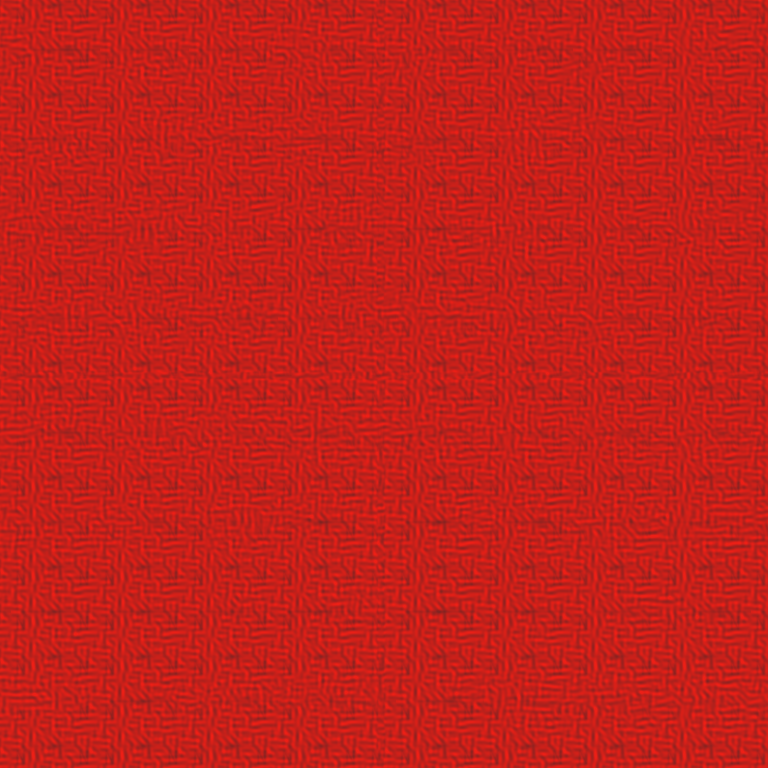
A WebGL 2 fragment shader for this texture:

```glsl
#version 300 es
precision highp float;
// Red woven cloth: a fine maze of threads in repeating blocks with dark knots.

uniform vec2 u_resolution;
out vec4 fragColor;

const float TAU = 6.2831853;
const vec3 DEEP_RED = vec3(0.56, 0.135, 0.125);
const vec3 BRIGHT_RED = vec3(0.93, 0.12, 0.085);
const vec2 BLOCK = vec2(0.1157, 0.0583);       // size of one repeat
const vec2 SEAM = vec2(0.496, 0.511);          // where the repeat changes phase
const vec2 KNOT_BEFORE = vec2(0.4193, 0.495);  // knot nearest the seam, lower left
const vec2 KNOT_AFTER = vec2(0.573, 0.527);    // knot nearest the seam, upper right
const vec2 STITCHES = vec2(10.0, 5.0);         // stitches in one block
const float THREADS_PER_STITCH = 1.2;

float hash(vec2 p) {
  vec3 q = fract(p.xyx * vec3(0.1031, 0.1030, 0.0973));
  q += dot(q, q.yzx + 33.33);
  return fract((q.x + q.y) * q.z);
}

float noise(vec2 p) {
  vec2 cell = floor(p);
  vec2 f = smoothstep(0.0, 1.0, p - cell);
  return mix(mix(hash(cell), hash(cell + vec2(1.0, 0.0)), f.x),
             mix(hash(cell + vec2(0.0, 1.0)), hash(cell + 1.0), f.x), f.y);
}

float segment(vec2 p, vec2 a, vec2 b) {
  vec2 ab = b - a;
  return length(p - a - ab * clamp(dot(p - a, ab) / dot(ab, ab), 0.0, 1.0));
}

float softLine(float distance, float width) {
  return exp(-distance * distance / (width * width));
}

// Thread direction of a stitch: dashes right of the knot, uprights elsewhere.
vec2 threadNormal(vec2 stitch, float seed) {
  float x = fract((stitch.x + 0.5) / STITCHES.x);
  float dashZone = step(0.1, x) * step(x, 0.5);
  float pick = hash(stitch + seed + 23.0);
  if (pick > 0.86) return vec2(0.7, 0.7);
  return pick < mix(0.35, 0.68, dashZone) ? vec2(0.0, 1.0) : vec2(1.0, 0.0);
}

// Sum of short wave packets, around zero; p is in blocks and wraps after "repeats".
float threads(vec2 p, float repeats, float seed) {
  p *= STITCHES;
  vec2 cell = floor(p);
  float sum = 0.0;
  for (int j = -1; j <= 1; j++) {
    for (int i = -1; i <= 1; i++) {
      vec2 corner = cell + vec2(i, j);
      vec2 stitch = floor(mod(corner + 0.5, STITCHES * repeats));
      float shift = hash(stitch + seed) - 0.5;
      vec2 offset = vec2(0.5 + 0.6 * shift, 0.2 + 0.6 * hash(stitch + seed + 61.0));
      vec2 d = p - corner - offset;
      float weight = max(1.0 - dot(d, d), 0.0);
      float turn = dot(threadNormal(stitch, seed), stitch + offset + d);
      sum += weight * weight * cos(TAU * (turn * THREADS_PER_STITCH + 0.6 * shift));
    }
  }
  return sum;
}

// Dark knot with a short upright tail and a cross thread of given strength.
float knot(vec2 p, float crossing) {
  float core = softLine(length(p * vec2(0.75, 1.15)), 0.036);
  float cross = softLine(segment(p, vec2(-0.38, 0.0), vec2(0.38, 0.0)), 0.018);
  float tail = softLine(segment(p, vec2(0.07, -0.15), vec2(0.05, 0.0)), 0.018);
  return 0.48 * core + crossing * cross + 0.16 * tail;
}

// Dark zigzag stitch: two uprights joined by a slanting thread.
float zigzag(vec2 p) {
  vec2 top = vec2(-0.037, 0.06);
  vec2 foot = vec2(0.037, -0.07);
  float d = segment(p, top, foot);
  d = min(d, segment(p, top, vec2(top.x, foot.y)));
  d = min(d, segment(p, foot, vec2(foot.x, top.y)));
  return 0.26 * softLine(d, 0.016);
}

// Marks of one block; odd rows carry a longer cross thread and straying knots.
float marks(vec2 blocks) {
  vec2 id = floor(blocks + 0.5);
  vec2 p = (blocks - id) * vec2(1.0, BLOCK.y / BLOCK.x);
  float odd = mod(id.y, 2.0);
  float stray = 0.14 * odd * step(0.55, hash(id + 70.0));
  float strength = mix(1.0, 0.3 + 0.7 * hash(id + 130.0), odd);
  float dark = knot(p - vec2(stray, 0.0), 0.1 + 0.18 * odd) * strength;
  for (int i = 0; i < 2; i++) {
    vec2 centre = vec2(mix(-0.39, 0.32, float(i)), -0.12);
    dark += zigzag(p - centre);
  }
  return dark;
}

void main() {
  vec2 uv = gl_FragCoord.xy / u_resolution;

  // Block coordinates, shifted in phase across the seam.
  vec2 side = step(SEAM, uv);
  vec2 blocks = (uv - mix(KNOT_BEFORE, KNOT_AFTER, side)) / BLOCK;

  // Loose patches along odd rows break the repeat; they also hide the seam.
  float oddRow = 0.5 - 0.5 * cos(0.5 * TAU * blocks.y);
  float patchiness = smoothstep(0.35, 0.65, noise(uv * vec2(13.0, 19.0) + 5.0)) * oddRow;
  vec2 seamFade = 1.0 - smoothstep(vec2(0.001), vec2(0.008), abs(uv - SEAM));
  float loose = max(0.8 * patchiness, max(seamFade.x, seamFade.y));

  // Blend both weaves while keeping their contrast.
  float weave = mix(threads(blocks, 1.0, 3.0), threads(uv / BLOCK, 64.0, 211.0), loose);
  weave /= length(vec2(loose, 1.0 - loose));
  float shade = 0.57 + 0.33 * weave - marks(blocks) * (1.0 - 0.6 * loose);

  fragColor = vec4(mix(DEEP_RED, BRIGHT_RED, clamp(shade, -0.15, 1.0)), 1.0);
}
```
